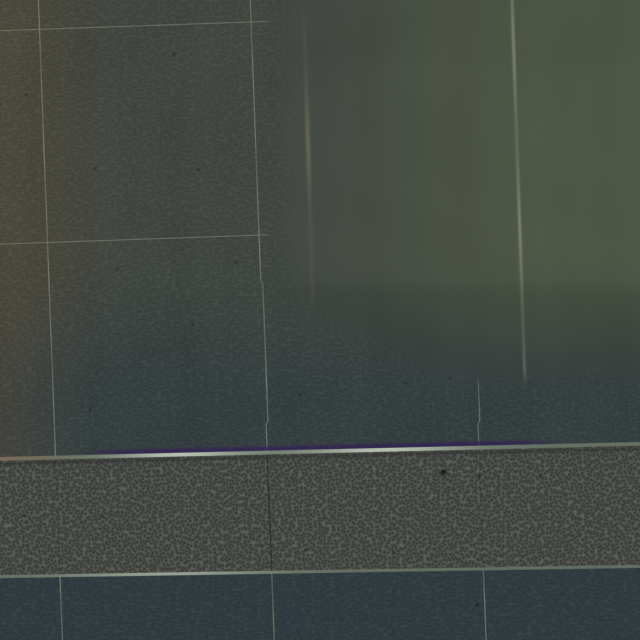
This texture is drawn by a WebGL 1 fragment shader. Its source:

```glsl
precision highp float;
// A tiled slate wall with pale joints, crossed low down by a speckled granite ledge.
// Colour gradients lay the base, distance functions draw joints and lit rims,
// and cellular noise makes the stone grain; a smooth sheen covers the upper right.

uniform vec2 u_resolution;

const vec3 SLATE      = vec3(0.258, 0.280, 0.258);
const vec3 WARM_EDGE  = vec3(0.298, 0.285, 0.240);
const vec3 GREEN_HAZE = vec3(0.302, 0.335, 0.268);
const vec3 COOL_BASE  = vec3(0.212, 0.250, 0.255);
const vec3 LOWER_WALL = vec3(0.192, 0.238, 0.252);
const vec3 GRANITE    = vec3(0.288, 0.298, 0.278);
const vec3 JOINT      = vec3(0.480, 0.510, 0.425);
const vec3 RIM        = vec3(0.410, 0.455, 0.400);
const vec3 RIM_GLINT  = vec3(0.760, 0.800, 0.740);
const vec3 VIOLET     = vec3(0.200, 0.120, 0.340);

const float JOINT_START = 0.0600;   // first upright joint at the top edge
const float JOINT_STEP  = 0.3310;
const float JOINT_LEAN  = 0.0375;
const float JOINT_WIDTH = 0.0010;
const float GRAIN_SCALE   = 190.0;
const float GRAIN_WALL    = 0.050;
const float GRAIN_GRANITE = 0.170;

vec2 hash2(vec2 p) {
  return fract(sin(vec2(dot(p, vec2(127.1, 311.7)), dot(p, vec2(269.5, 183.3)))) * 43758.5);
}

// Distance to the nearest scattered cell point.
float cellular(vec2 p) {
  vec2 cell = floor(p), f = fract(p);
  float nearest = 2.0;
  for (int j = -1; j <= 1; j++) {
    for (int i = -1; i <= 1; i++) {
      vec2 o = vec2(float(i), float(j));
      nearest = min(nearest, length(o + hash2(cell + o) - f));
    }
  }
  return nearest;
}

float stroke(float d, float halfWidth) {
  float aa = 0.8 / u_resolution.y;
  return 1.0 - smoothstep(halfWidth - aa, halfWidth + aa, abs(d));
}

// Soft window that rises at a and falls at b.
float span(float a, float b, float soft, float x) {
  return smoothstep(a - soft, a + soft, x) * (1.0 - smoothstep(b - soft, b + soft, x));
}

float bump(float x, float center, float width) {
  float d = (x - center) / width;
  return exp(-d * d);
}

void main() {
  vec2 p = gl_FragCoord.xy / u_resolution;
  p.y = 1.0 - p.y;                  // measure downward from the top
  float aa = 0.8 / u_resolution.y;

  float topEdge = p.y - (0.7170 - 0.0235 * p.x);
  float lowEdge = p.y - (0.9010 - 0.0160 * p.x);
  float belowTop = smoothstep(-aa, aa, topEdge);
  float belowLow = smoothstep(-aa, aa, lowEdge);
  float ledge = belowTop * (1.0 - belowLow);

  // Smooth sheen with a slanting lower border
  float sheenEnd = mix(0.48, 0.59, smoothstep(0.43, 0.75, p.x));
  float sheen = smoothstep(0.41, 0.49, p.x)
              * (1.0 - smoothstep(sheenEnd - 0.05, sheenEnd + 0.05, p.y));

  // Wall gradients
  vec3 wall = mix(SLATE, WARM_EDGE, 1.0 - smoothstep(0.0, 0.22, p.x));
  wall = mix(wall, GREEN_HAZE, smoothstep(0.40, 0.88, p.x) * 0.95);
  wall = mix(wall, COOL_BASE, smoothstep(0.38, 0.66, p.y) * smoothstep(-0.15, 0.22, p.x));
  wall -= 0.012 * sheen * smoothstep(0.44, 0.46, p.y);
  wall += 0.006 * sheen * span(0.10, 0.44, 0.015, p.y);
  wall += 0.004 * sin(p.x * 61.0 + sin(p.y * 7.0)) * sin(p.x * 23.0 + 1.0);
  wall += 0.004 * sin(p.x * 17.0 + 3.0 * sin(p.y * 9.0)) * sin(p.y * 21.0);
  wall = mix(wall, LOWER_WALL, belowLow);

  // Stone grain
  float wallGrain = cellular(p * GRAIN_SCALE * vec2(0.7, 1.2)) - 0.48;
  float granite = cellular(p * GRAIN_SCALE) - 0.48;
  wall += GRAIN_WALL * wallGrain * (1.0 - 0.9 * sheen);
  vec3 stone = GRANITE + GRAIN_GRANITE * granite;
  vec3 color = mix(wall, stone, ledge);

  // Upright joints; the third shows only beneath the sheen
  for (int i = 0; i < 3; i++) {
    float n = float(i);
    float x = JOINT_START + n * JOINT_STEP + JOINT_LEAN * p.y;
    x += 0.0030 * step(0.5, n) * span(0.44, 0.66, 0.004, p.y);
    float line = stroke(p.x - x, JOINT_WIDTH);
    float shown = mix(1.0, smoothstep(0.585, 0.605, p.y), step(1.5, n));
    float wear = 0.68 + 0.20 * sin(p.y * 47.0 + n * 2.0) * sin(p.y * 19.0);
    color = mix(color, JOINT, line * shown * wear * (1.0 - ledge));
    float seam = mix(0.25, 0.75, bump(n, 1.0, 0.4));
    color = mix(color, vec3(0.15, 0.17, 0.16), line * ledge * seam);
  }

  // Level joints fade out at the sheen
  for (int i = 0; i < 2; i++) {
    float d = p.y - (0.0480 + 0.3335 * float(i) - 0.035 * p.x);
    color = mix(color, JOINT, 0.68 * stroke(d, 0.0008) * (1.0 - smoothstep(0.41, 0.43, p.x)));
  }

  // Blurred reflected joints
  float faint = bump(p.x, 0.4745 + 0.030 * p.y, 0.0035);
  color += vec3(0.10, 0.075, 0.055) * faint * (bump(p.y, 0.225, 0.07) + 0.3 * span(0.03, 0.47, 0.03, p.y));
  float clear = bump(p.x, 0.8000 + 0.034 * p.y, 0.0028);
  color += vec3(0.15, 0.15, 0.12) * clear * (1.0 - smoothstep(0.57, 0.61, p.y))
         * (0.8 + 0.3 * sin(p.y * 22.0));

  // Ledge rims with glints and a violet fringe
  float fringe = bump(topEdge, -0.006, 0.004) * span(0.16, 0.84, 0.06, p.x);
  color = mix(color, VIOLET, 0.75 * fringe);
  float topGlint = bump(p.x, 0.28, 0.10) + bump(p.x, 0.60, 0.12);
  vec3 topRim = mix(RIM, vec3(0.50, 0.43, 0.36), 1.0 - smoothstep(0.0, 0.15, p.x));
  color = mix(color, mix(topRim, RIM_GLINT, min(topGlint, 1.0)), 0.9 * stroke(topEdge, 0.0030));
  color = mix(color, vec3(0.17, 0.18, 0.17), 0.5 * bump(topEdge, 0.0075, 0.003));
  vec3 lowRim = mix(RIM, RIM_GLINT, 0.7 * bump(p.x, 0.26, 0.15));
  color = mix(color, lowRim, 0.85 * stroke(lowEdge, 0.0024));

  // Small dark pits
  vec2 pitCell = floor(p * 9.0);
  vec2 pit = (pitCell + 0.2 + 0.6 * hash2(pitCell)) / 9.0;
  float pitShown = step(0.72, hash2(pitCell + 31.0).x) * (1.0 - sheen);
  color *= 1.0 - 0.35 * pitShown * bump(length(p - pit), 0.0, 0.0022);
  color *= 1.0 - 0.65 * bump(length(p - vec2(0.693, 0.738)), 0.0, 0.0045);

  gl_FragColor = vec4(clamp(color, 0.0, 1.0), 1.0);
}
```
